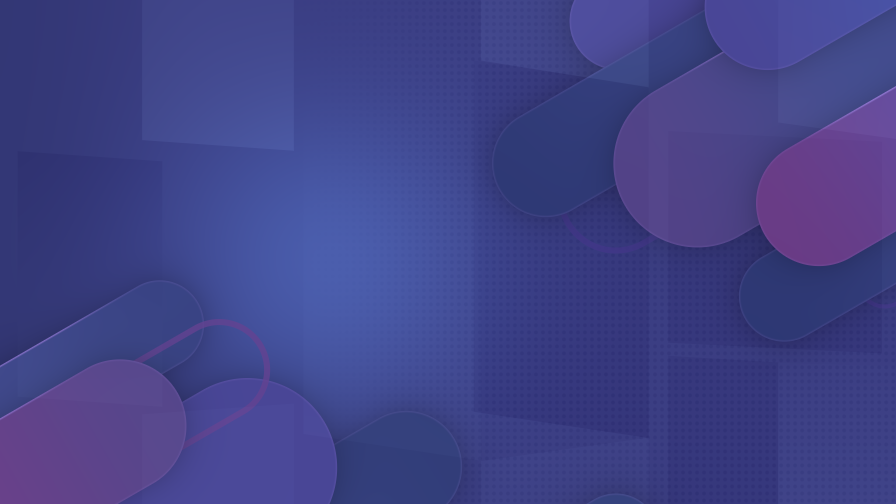
This background is drawn by a Shadertoy shader. Its source:

```glsl
// Indigo backdrop with a soft blue glow, faint slanted panels and a dot grid.
// Tilted capsules and rings with drop shadows are layered back to front by
// distance functions. Lengths are in canvas heights, origin at lower left.

const vec3 BASE = vec3(0.225, 0.235, 0.505);
const vec3 EDGE_DARK = vec3(0.200, 0.215, 0.460);
const vec3 GLOW = vec3(0.295, 0.375, 0.690);
const vec2 GLOW_CENTER = vec2(0.655, 0.485);
const float GLOW_SIZE = 0.30;

const vec3 TEAL = vec3(0.195, 0.240, 0.475);
const vec3 TEAL_FAR = vec3(0.225, 0.265, 0.520);
const vec3 VIOLET = vec3(0.285, 0.275, 0.590);
const vec3 BLUE = vec3(0.275, 0.330, 0.660);
const vec3 PLUM = vec3(0.335, 0.275, 0.545);
const vec3 SLATE = vec3(0.255, 0.290, 0.555);
const vec3 MAGENTA = vec3(0.425, 0.250, 0.540);
const vec3 ORCHID = vec3(0.365, 0.290, 0.620);
const vec3 RING = vec3(0.390, 0.260, 0.570);
const vec3 RING_DIM = vec3(0.275, 0.235, 0.560);
const vec3 RIM = vec3(0.55, 0.45, 0.80);

const vec2 TILT = vec2(0.866, 0.5);
const float REACH = 1.6;        // capsule length
const float DOT_PITCH = 0.0139;
const float DOT_DEPTH = 0.022;
const float SHADOW_DEPTH = 0.13;
const float SHADOW_SIZE = 0.030;

// Panels: left, right, bottom, top
const int PANELS = 11;
const vec4 PANEL_BOX[PANELS] = vec4[PANELS](
    vec4(0.282, 0.583, 0.722, 1.10), vec4(0.954, 1.287, 0.880, 1.10),
    vec4(0.602, 0.954, 0.139, 0.83), vec4(0.940, 1.287, 0.183, 0.88),
    vec4(0.035, 0.322, 0.213, 0.70), vec4(1.326, 1.544, -0.10, 0.294),
    vec4(1.544, 1.900, -0.10, 0.28), vec4(1.544, 1.900, 0.757, 1.10),
    vec4(1.326, 1.750, 0.320, 0.74), vec4(0.282, 0.583, -0.10, 0.178),
    vec4(0.954, 1.287, -0.10, 0.085));
// Panels: slope, light at bottom, light at top
const vec3 PANEL_LIGHT[PANELS] = vec3[PANELS](
    vec3(-0.07, 0.042, 0.030), vec3(-0.16, 0.035, 0.028),
    vec3(-0.15, 0.014, 0.000), vec3(-0.15, -0.030, -0.010),
    vec3(-0.07, 0.014, -0.022), vec3(-0.06, -0.025, -0.020),
    vec3(-0.03, 0.030, 0.005), vec3(-0.14, 0.028, 0.005),
    vec3(-0.05, -0.022, -0.012), vec3(0.07, 0.012, 0.012),
    vec3(0.14, 0.018, 0.016));

// One antialiasing step: 1 inside, 0 outside
float cover(float d) {
    return clamp(0.5 - d * iResolution.y, 0.0, 1.0);
}

float capsuleDistance(vec2 q, vec2 dir, float radius) {
    return length(q - dir * clamp(dot(q, dir), 0.0, REACH)) - radius;
}

// Filled capsule; side = 1 runs up-right, -1 runs down-left
void drawCapsule(inout vec3 col, vec2 p, vec2 cap, float radius, float side,
                 vec3 nearColor, vec3 farColor, float streak) {
    vec2 q = p - cap, dir = TILT * side;
    float d = capsuleDistance(q, dir, radius);
    float along = dot(q, dir);
    float upper = step(0.0, dot(q, vec2(-TILT.y, TILT.x)));
    col *= 1.0 - SHADOW_DEPTH * exp(-max(d, 0.0) / SHADOW_SIZE);
    vec3 fill = mix(nearColor, farColor, smoothstep(-radius, 0.42, along));
    float rim = smoothstep(0.004, 0.0, abs(d + 0.001));
    float shine = 0.16 + streak * upper * smoothstep(0.0, 0.22, along);
    col = mix(col, mix(fill, RIM, rim * shine), cover(d));
}

void drawRing(inout vec3 col, vec2 p, vec2 cap, float radius, float side,
              float halfWidth, vec3 color) {
    float d = abs(capsuleDistance(p - cap, TILT * side, radius)) - halfWidth;
    col = mix(col, color, 0.8 * cover(d));
}

vec3 background(vec2 p) {
    vec3 col = mix(EDGE_DARK, BASE, smoothstep(0.0, 0.45, p.x));
    vec2 g = (p - GLOW_CENTER) / GLOW_SIZE;
    col = mix(col, GLOW, 0.9 * exp(-dot(g, g) * 0.9));
    vec2 cell = (fract(p / DOT_PITCH) - 0.5) * DOT_PITCH;
    float dots = smoothstep(0.0055, 0.002, length(cell));
    return col + DOT_DEPTH * (0.3 - dots) * smoothstep(0.55, 1.0, p.x);
}

void drawPanels(inout vec3 col, vec2 p) {
    for (int i = 0; i < PANELS; i++) {
        vec4 box = PANEL_BOX[i];
        vec3 light = PANEL_LIGHT[i];
        float y = p.y - light.x * (p.x - box.x);
        float d = max(max(box.x - p.x, p.x - box.y), max(box.z - y, y - box.w));
        float h = clamp((y - box.z) / (box.w - box.z), 0.0, 1.0);
        col += vec3(0.8, 1.0, 1.0) * mix(light.y, light.z, h) * cover(d);
    }
}

void mainImage(out vec4 fragColor, in vec2 fragCoord) {
    vec2 p = fragCoord / iResolution.y;
    vec3 col = background(p);

    // Upper right group
    drawCapsule(col, p, vec2(1.227, 0.958), 0.097, 1.0, VIOLET, VIOLET, 0.0);
    drawRing(col, p, vec2(1.222, 0.613), 0.110, 1.0, 0.006, RING_DIM);
    drawCapsule(col, p, vec2(1.083, 0.676), 0.107, 1.0, TEAL, TEAL_FAR, 0.0);
    drawCapsule(col, p, vec2(1.384, 0.676), 0.167, 1.0, PLUM, SLATE, 0.6);
    drawCapsule(col, p, vec2(1.523, 0.986), 0.125, 1.0, VIOLET, BLUE, 0.0);
    drawRing(col, p, vec2(1.755, 0.444), 0.052, 1.0, 0.004, RING_DIM);
    drawCapsule(col, p, vec2(1.556, 0.412), 0.090, 1.0, TEAL, TEAL_FAR, 0.0);
    drawCapsule(col, p, vec2(1.625, 0.597), 0.125, 1.0, MAGENTA, ORCHID, 0.7);

    // Lower left group
    drawCapsule(col, p, vec2(1.222, -0.065), 0.086, -1.0, TEAL, TEAL, 0.0);
    drawCapsule(col, p, vec2(0.806, 0.074), 0.111, -1.0, TEAL, TEAL_FAR, 0.0);
    drawCapsule(col, p, vec2(0.317, 0.356), 0.088, -1.0, TEAL_FAR, SLATE, 0.6);
    drawCapsule(col, p, vec2(0.491, 0.072), 0.178, -1.0, VIOLET, VIOLET, 0.0);
    drawRing(col, p, vec2(0.435, 0.266), 0.095, -1.0, 0.006, RING);
    drawCapsule(col, p, vec2(0.238, 0.155), 0.132, -1.0, PLUM, MAGENTA, 0.6);

    drawPanels(col, p);
    fragColor = vec4(col, 1.0);
}
```
